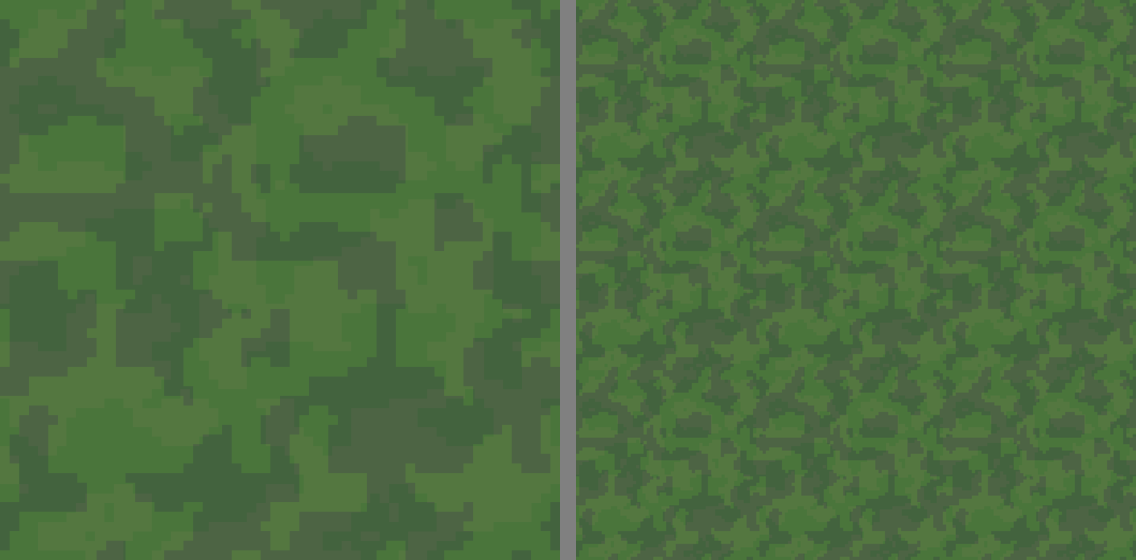
Left, the tile; right, the same tile 3 across and 3 down.
Give the GLSL for this pattern, as a Shadertoy shader.

```glsl
// Blocky woodland camouflage in four greens that tiles on all sides.
// Two wrapping noise fields, each sampled on its own square grid, decide
// light or dark and warm or cool; the pair of answers selects the colour.

#define LIGHT_GRID 58.0      // squares per side, light/dark layer
#define WARM_GRID 59.0       // squares per side, warm/cool layer
#define LIGHT_FREQ 16.0      // noise lattice, even whole number
#define WARM_FREQ 12.0       // noise lattice, even whole number
#define DETAIL 0.4           // weight of the finer octave
#define LIGHT_BIAS 0.005     // raises the share of light colours
#define WARM_BIAS 0.012      // raises the share of warm colours
#define DARK_COOL vec3(0.263, 0.388, 0.243)
#define DARK_WARM vec3(0.302, 0.392, 0.267)
#define LIGHT_COOL vec3(0.290, 0.458, 0.233)
#define LIGHT_WARM vec3(0.328, 0.468, 0.250)

float hash(vec2 p, float seed) {
    return fract(sin(dot(p, vec2(127.1, 311.7)) + seed * 74.7) * 43758.5453);
}

// Wrapped lattice value; the right half inverts the left to balance shares.
float latticeValue(vec2 p, float freq, float seed) {
    p = mod(p, freq);
    float inverted = step(0.5 * freq, p.x);
    p.x -= inverted * 0.5 * freq;
    float h = hash(p, seed) - 0.5;
    return mix(h, -h, inverted);
}

// Periodic value noise, centred on zero.
float valueNoise(vec2 uv, float freq, float seed) {
    vec2 p = uv * freq;
    vec2 i = floor(p);
    vec2 f = p - i;
    f = f * f * (3.0 - 2.0 * f);
    float low = mix(latticeValue(i, freq, seed),
                    latticeValue(i + vec2(1.0, 0.0), freq, seed), f.x);
    float high = mix(latticeValue(i + vec2(0.0, 1.0), freq, seed),
                     latticeValue(i + vec2(1.0, 1.0), freq, seed), f.x);
    return mix(low, high, f.y);
}

// One grid square: 1 inside a patch, 0 outside.
float patchSquare(vec2 square, float grid, float freq, float bias, float seed) {
    vec2 uv = (mod(square, grid) + 0.5) / grid;
    float n = valueNoise(uv, freq, seed)
            + DETAIL * valueNoise(uv, 2.0 * freq, seed + 5.0);
    return step(0.0, n + bias);
}

// Patch mask with square borders softened over one pixel.
float patchMask(vec2 uv, float grid, float freq, float bias, float seed) {
    vec2 p = uv * grid - 0.5;
    vec2 i = floor(p);
    vec2 pixel = grid / iResolution.xy;
    vec2 blend = clamp((p - i - 0.5) / pixel + 0.5, 0.0, 1.0);
    float low = mix(patchSquare(i, grid, freq, bias, seed),
                    patchSquare(i + vec2(1.0, 0.0), grid, freq, bias, seed), blend.x);
    float high = mix(patchSquare(i + vec2(0.0, 1.0), grid, freq, bias, seed),
                     patchSquare(i + vec2(1.0, 1.0), grid, freq, bias, seed), blend.x);
    return mix(low, high, blend.y);
}

void mainImage(out vec4 fragColor, in vec2 fragCoord) {
    vec2 uv = fragCoord / iResolution.xy;
    float light = patchMask(uv, LIGHT_GRID, LIGHT_FREQ, LIGHT_BIAS, 1.0);
    float warm = patchMask(uv, WARM_GRID, WARM_FREQ, WARM_BIAS, 2.0);
    vec3 darkColour = mix(DARK_COOL, DARK_WARM, warm);
    vec3 lightColour = mix(LIGHT_COOL, LIGHT_WARM, warm);
    fragColor = vec4(mix(darkColour, lightColour, light), 1.0);
}
```
